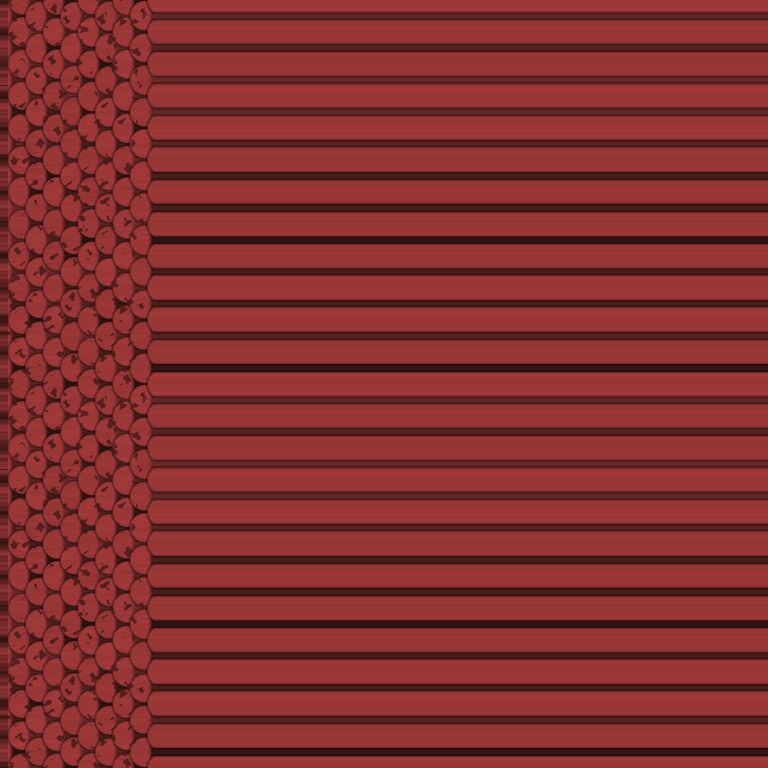
Reproduce this texture procedurally as a WebGL 2 fragment shader.

```glsl
#version 300 es
precision highp float;
// Red fish-scale roof strip whose last column stretches into long horizontal bars.

uniform vec2 u_resolution;
out vec4 outColor;

const float TAU = 6.2831853;
const float ROWS = 24.0;          // scales down the canvas
const float WRAP = 12.0;          // rows before the wear repeats
const float LAST = 8.0;           // column that stretches into bars
const float STEP = 0.544;         // distance between columns, in rows
const float LEFT = 0.25;          // tip of the first column
const float RIGHT = LEFT + LAST * STEP + 0.21; // where the stretch begins
const float RADIUS = 0.453;       // rounding of a scale
const float RADIUS_VARY = 0.035;
const float SHADOW_WIDTH = 0.075;
const float SHADOW_DEPTH = 0.62;
const float GRAIN = 0.022;
const float DIRT_SIZE = 0.27;

const vec3 RED = vec3(0.607, 0.217, 0.215);
const vec3 RIM = vec3(0.46, 0.165, 0.165);
const vec3 DIRT = vec3(0.27, 0.095, 0.10);

// Brightness of the recess between neighbouring scales, by row
const float RECESS[12] = float[12](
  0.38, 0.35, 0.43, 0.39, 0.36, 0.29, 0.28, 0.20, 0.29, 0.30, 0.34, 0.20);

float hash(vec2 p) {
  p = fract(p * vec2(0.1031, 0.1137));
  p += dot(p, p.yx + 33.33);
  return fract((p.x + p.y) * p.x * 91.7);
}

// Layered sines that repeat every WRAP rows
float grain(vec2 p) {
  float y = p.y * TAU / WRAP;
  return 0.45 * sin(y * 19.0 + p.x * 2.3)
       + 0.35 * sin(y * 43.0 - p.x * 4.1 + 1.7)
       + 0.40 * sin(y * 79.0 + 2.0 * sin(y * 7.0) + p.x * 3.0);
}

// Cellular blotches with ragged edges
float blotches(vec2 p) {
  vec2 g = p * 2.0;
  g += 0.09 * vec2(sin(g.y * TAU * 2.0), sin(g.x * 11.0 + g.y * TAU));
  vec2 cell = floor(g);
  float cover = 0.0;
  for (int j = -1; j <= 1; j++) {
    for (int i = -1; i <= 1; i++) {
      vec2 c = cell + vec2(i, j);
      vec2 id = vec2(c.x + 3.0, mod(c.y, 2.0 * WRAP) + 5.0);
      vec2 center = c + vec2(hash(id), hash(id + 41.0));
      float size = DIRT_SIZE * hash(id + 83.0);
      cover = max(cover, 1.0 - smoothstep(size * 0.75, size + 0.04, length(g - center)));
    }
  }
  return cover;
}

// Lays one column of scales over the colour below it
vec3 addColumn(vec3 below, vec2 p, float column, float aa) {
  float shift = 0.5 * mod(column, 2.0);
  float row = floor(p.y - shift + 0.5);
  vec2 id = vec2(column + 7.0, mod(row, WRAP) + 2.0);
  vec2 q = p - vec2(LEFT + column * STEP, row + shift);
  q.y += 0.03 * (hash(id + 19.0) - 0.5);
  float radius = RADIUS + RADIUS_VARY * (hash(id) - 0.5);
  float d = length(vec2(min(q.x - radius, 0.0), q.y)) - radius;

  // Face, rim, and the recessed far end
  vec3 face = RED * (0.97 + 0.05 * hash(id + 57.0)) + GRAIN * grain(p) * vec3(1.0, 0.4, 0.4);
  face = mix(RIM, face, smoothstep(0.0, 0.055, -d));
  int wear = int(mod(row + (column - LAST + 1.0) * 5.0, WRAP));
  vec3 recess = RECESS[wear] * vec3(1.0, 0.37, 0.37) + 0.012 * grain(p * vec2(1.0, 2.0));
  face = mix(face, recess, smoothstep(0.57, 0.72, q.x));

  // Contact shadow, then the scale itself
  below *= mix(SHADOW_DEPTH, 1.0, smoothstep(0.0, SHADOW_WIDTH, d));
  return mix(below, face, 1.0 - smoothstep(-aa, aa, d));
}

void main() {
  vec2 uv = gl_FragCoord.xy / u_resolution;
  vec2 p = vec2(uv.x, 1.0 - uv.y) * ROWS;
  float aa = 0.6 * ROWS / u_resolution.y;
  float outside = max(LEFT - p.x, 0.0);
  p.x = clamp(p.x, LEFT, RIGHT);        // edge columns stretch outward

  // Stack columns from back to front
  float front = min(floor((p.x - LEFT) / STEP) + 1.0, LAST);
  vec3 color = DIRT;
  for (int i = 4; i >= 0; i--) {
    color = addColumn(color, p, front - float(i), aa);
  }

  // Dirt on the scales, and darker streaks at the left border
  float dirt = blotches(p) * (1.0 - smoothstep(RIGHT - 0.35, RIGHT - 0.1, p.x));
  color = mix(color, DIRT, 0.8 * dirt);
  float streak = 0.80 + 0.14 * grain(p.yy * vec2(0.0, 1.0));
  color *= mix(1.0, streak, smoothstep(0.0, aa, outside));

  outColor = vec4(color, 1.0);
}
```
